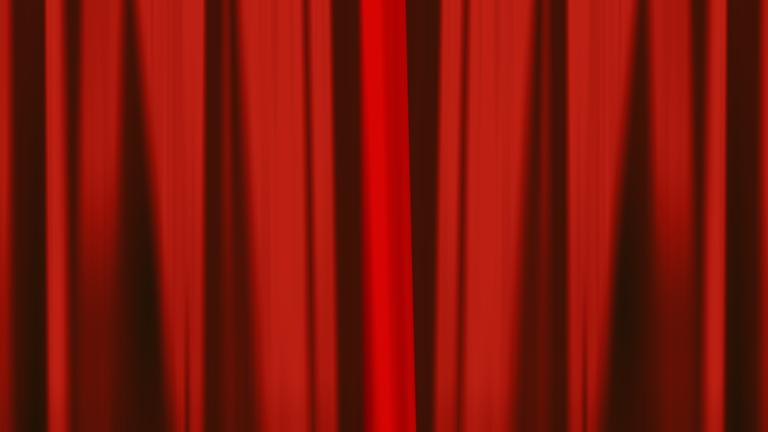
Reproduce this texture procedurally as a Shadertoy shader.

```glsl
// Draws a closed red stage curtain: two mirrored drapes of soft folds and a flat centre panel.

#define AXIS 0.5026          // mirror line across the canvas
#define AMBIENT 0.20         // light left in the valleys
#define STREAK_COUNT 90.0    // coarse cloth streaks per canvas width
#define STREAK_AMOUNT 0.13
#define SHADOW_COLOR vec3(0.11, 0.07, 0.02)
#define CLOTH_COLOR vec3(0.59, 0.06, 0.02)
#define SHEEN_COLOR vec3(0.74, 0.125, 0.075)
#define PANEL_DARK vec3(0.46, 0.0, 0.0)
#define PANEL_LIGHT vec3(0.84, 0.015, 0.01)

const int FOLDS = 7;

// Distance from the axis: inner and outer edge at the top, then at the bottom
const vec4 foldEdges[FOLDS] = vec4[FOLDS](
    vec4(0.072, 0.101, 0.063, 0.092),
    vec4(0.108, 0.192, 0.097, 0.163),
    vec4(0.203, 0.213, 0.198, 0.214),
    vec4(0.236, 0.325, 0.238, 0.276),
    vec4(0.342, 0.396, 0.356, 0.402),
    vec4(0.420, 0.444, 0.414, 0.440),
    vec4(0.489, 0.540, 0.487, 0.540));

// Light at the top and bottom, softness of the inner and outer edge
const vec4 foldLight[FOLDS] = vec4[FOLDS](
    vec4(0.96, 0.86, 0.006, 0.009),
    vec4(1.00, 0.92, 0.010, 0.014),
    vec4(0.50, 0.30, 0.006, 0.007),
    vec4(0.96, 0.90, 0.006, 0.014),
    vec4(0.84, 0.30, 0.012, 0.009),
    vec4(0.94, 0.96, 0.010, 0.004),
    vec4(0.86, 0.62, 0.009, 0.009));

float hash(vec2 p) {
    vec3 q = fract(vec3(p.xyx) * 0.1031);
    q += dot(q, q.yzx + 33.33);
    return fract((q.x + q.y) * q.z);
}

float noise(vec2 p) {
    vec2 i = floor(p), f = fract(p);
    f = f * f * (3.0 - 2.0 * f);
    return mix(mix(hash(i), hash(i + vec2(1, 0)), f.x),
               mix(hash(i + vec2(0, 1)), hash(i + vec2(1, 1)), f.x), f.y);
}

// Soft bump centred on zero
float bump(float x, float width) {
    return exp(-x * x / (width * width));
}

// Strongest light of all folds at distance d from the axis, drop 0 (top) to 1 (bottom)
float drapeLight(float d, float drop) {
    float light = AMBIENT;
    for (int i = 0; i < FOLDS; i++) {
        vec2 edge = mix(foldEdges[i].xy, foldEdges[i].zw, drop);
        vec2 soft = foldLight[i].zw * (0.8 + 0.4 * drop);
        float body = smoothstep(edge.x - soft.x, edge.x + soft.x, d)
                   * (1.0 - smoothstep(edge.y - soft.y, edge.y + soft.y, d));
        float level = mix(foldLight[i].x, foldLight[i].y, smoothstep(0.3, 0.8, drop));
        light = max(light, mix(AMBIENT, level, body));
    }
    return light;
}

vec3 drapeColor(float d, float drop) {
    float light = drapeLight(d, drop);

    // Dull glow low in the wide valleys, then the deepest creases
    light += 0.13 * drop * (bump(d - 0.375, 0.03) + bump(d - 0.19, 0.025));
    light -= 0.17 * drop * bump(d - 0.457, 0.014);
    light -= 0.15 * bump(d - 0.312, 0.022) * bump(drop - 0.7, 0.3);
    light *= 1.0 - 0.55 * bump(d - 0.259, 0.004) * smoothstep(0.55, 1.0, drop);

    // Long vertical streaks at two scales
    float streak = 0.6 * noise(vec2(d * STREAK_COUNT, drop * 1.5))
                 + 0.4 * noise(vec2(d * STREAK_COUNT * 2.7, drop * 2.0 + 7.0));
    light *= 1.0 + STREAK_AMOUNT * (2.0 * streak - 1.0);
    light *= 1.0 - 0.12 * smoothstep(0.85, 1.0, drop);

    vec3 color = mix(SHADOW_COLOR, CLOTH_COLOR, clamp(light / 0.7, 0.0, 1.0));
    return mix(color, SHEEN_COLOR, clamp((light - 0.7) / 0.3, 0.0, 1.0));
}

// Panel colour, with u running 0 to 1 from its left to its right edge
vec3 panelColor(float u, float drop) {
    float light = 0.35 + 0.25 * (1.0 - drop);
    light += 0.65 * bump(u - mix(0.25, 0.42, drop), 0.24);
    light += 0.35 * drop * bump(u - 0.92, 0.12);
    light += 0.12 * (noise(vec2(u * 9.0, drop * 1.5)) - 0.5);
    light *= mix(1.0, smoothstep(-0.05, 0.28, u), drop);
    return mix(PANEL_DARK, PANEL_LIGHT, clamp(light, 0.0, 1.0));
}

void mainImage(out vec4 fragColor, in vec2 fragCoord) {
    vec2 uv = fragCoord / iResolution.xy;
    float drop = 1.0 - uv.y;
    vec3 color = drapeColor(abs(uv.x - AXIS), drop);

    // Overlapping centre panel: soft left side, crisp right side
    float left = mix(0.469, 0.474, drop);
    float right = mix(0.528, 0.542, drop);
    float pixel = 1.0 / iResolution.x;
    float mask = smoothstep(left - 0.006, left + 0.006, uv.x)
               * (1.0 - smoothstep(right - pixel, right + pixel, uv.x));
    color = mix(color, panelColor((uv.x - left) / (right - left), drop), mask);

    fragColor = vec4(color, 1.0);
}
```
